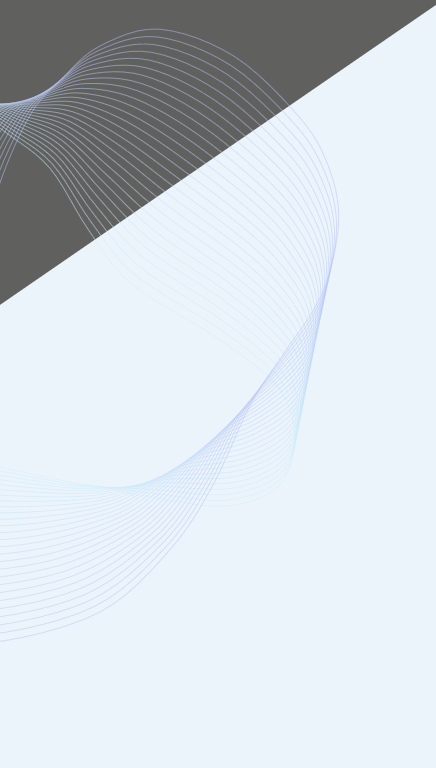
Reproduce this background procedurally as a Shadertoy shader.

```glsl
// A pale page with a dark slanted corner, crossed by a twisting ribbon of fine lines.
// Two spline rails bound the ribbon; each line is a fixed blend of both rails,
// so the lines fan out, bundle and cross where the rails swap sides.

#define LINES 27            // lines across the ribbon
#define STEPS 6             // straight pieces per spline span
#define HALF_WIDTH 0.065    // half line width, percent of canvas height
#define LINE_ALPHA 0.5
#define CORNER_BASE 60.3    // height of the slanted edge at the left
#define CORNER_SLOPE 0.688
#define PAGE_COLOR vec3(0.927, 0.957, 0.983)
#define CORNER_COLOR vec3(0.378, 0.378, 0.374)
#define OUTER_COLOR vec3(0.71, 0.76, 0.96)
#define INNER_COLOR vec3(0.80, 0.94, 0.99)

// Rail control points, in percent of canvas height
const int KNOTS = 19;
const vec2 outerRail[KNOTS] = vec2[KNOTS](
    vec2(-1.6, 67.4), vec2(-0.3, 75.3), vec2(3.9, 85.0), vec2(8.1, 89.8),
    vec2(13.0, 94.0), vec2(20.8, 96.2), vec2(30.6, 92.6), vec2(39.1, 84.6),
    vec2(42.7, 78.5), vec2(44.1, 72.0), vec2(43.0, 64.8), vec2(40.8, 59.6),
    vec2(37.1, 54.2), vec2(32.6, 47.3), vec2(27.7, 36.8), vec2(22.1, 28.4),
    vec2(13.0, 20.3), vec2(-0.7, 16.4), vec2(-9.1, 17.7));
const vec2 innerRail[KNOTS] = vec2[KNOTS](
    vec2(-18.2, 96.1), vec2(-11.7, 92.2), vec2(-5.9, 87.6), vec2(0.7, 82.8),
    vec2(6.5, 78.1), vec2(11.5, 70.1), vec2(16.9, 63.2), vec2(26.7, 57.0),
    vec2(32.6, 52.9), vec2(36.8, 48.8), vec2(38.4, 42.7), vec2(36.2, 36.6),
    vec2(29.3, 34.1), vec2(19.5, 35.3), vec2(13.7, 36.5), vec2(7.8, 37.5),
    vec2(-3.9, 40.1), vec2(-14.3, 42.7), vec2(-22.1, 44.0));

// Outer rail in xy, inner rail in zw
vec4 knot(int i) {
    return vec4(outerRail[i], innerRail[i]);
}

// Catmull-Rom interpolation between b and c
vec4 spline(vec4 a, vec4 b, vec4 c, vec4 d, float t) {
    return b + 0.5 * t * (c - a + t * (2.0 * a - 5.0 * b + 4.0 * c - d
             + t * (3.0 * (b - c) + d - a)));
}

// Blend every line crossing one slice of the ribbon over the colour
vec3 drawSlice(vec3 color, vec2 p, vec4 start, vec4 end, float pixel) {
    // Skip slices whose bounding box misses the point
    vec2 low = min(min(start.xy, start.zw), min(end.xy, end.zw));
    vec2 high = max(max(start.xy, start.zw), max(end.xy, end.zw));
    float margin = HALF_WIDTH + pixel;
    if (any(lessThan(p, low - margin)) || any(greaterThan(p, high + margin)))
        return color;

    for (int i = 0; i < LINES; i++) {
        float across = float(i) / float(LINES - 1);
        vec2 from = mix(start.xy, start.zw, across);
        vec2 along = mix(end.xy, end.zw, across) - from;
        vec2 offset = p - from;
        float h = dot(offset, along) / dot(along, along);
        // Half-open pieces keep the joints from being drawn twice
        if (h < 0.0 || h >= 1.0) continue;
        float dist = length(offset - along * h);
        float cover = clamp((HALF_WIDTH - dist) / pixel + 0.5, 0.0, 1.0);
        vec3 lineColor = mix(OUTER_COLOR, INNER_COLOR, across);
        color = mix(color, lineColor, cover * LINE_ALPHA);
    }
    return color;
}

void mainImage(out vec4 fragColor, in vec2 fragCoord) {
    float pixel = 100.0 / iResolution.y;
    vec2 p = fragCoord * pixel;

    // Page and slanted corner
    float edge = (p.y - CORNER_BASE - CORNER_SLOPE * p.x)
               / length(vec2(1.0, CORNER_SLOPE));
    vec3 color = mix(PAGE_COLOR, CORNER_COLOR, clamp(edge / pixel + 0.5, 0.0, 1.0));

    // Ribbon, walked slice by slice along its rails
    for (int k = 1; k < KNOTS - 2; k++) {
        vec4 a = knot(k - 1), b = knot(k), c = knot(k + 1), d = knot(k + 2);
        vec4 start = b;
        for (int j = 1; j <= STEPS; j++) {
            vec4 end = spline(a, b, c, d, float(j) / float(STEPS));
            color = drawSlice(color, p, start, end, pixel);
            start = end;
        }
    }
    fragColor = vec4(color, 1.0);
}
```
